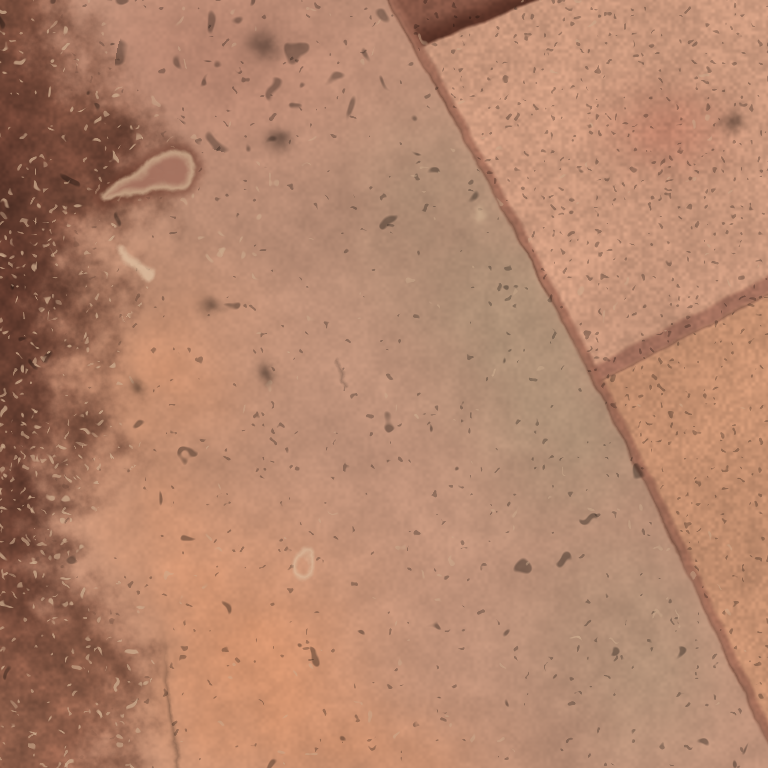
Give the GLSL for this texture, as a Shadertoy shader.

```glsl
// Worn terracotta paving: a broad slab, diagonal joints, smaller tiles and gritty soil on the left.
#define CLAY vec3(.735, .56, .468)
#define GREY_CLAY vec3(.665, .548, .452)
#define ORANGE_CLAY vec3(.81, .565, .425)
#define TILE vec3(.785, .59, .485)
#define JOINT vec3(.6, .4, .325)
#define SOIL vec3(.54, .35, .27)
#define DARK_SOIL vec3(.345, .195, .15)
#define GRIT vec3(.8, .67, .55)
#define GRAIN .085
#define MOTTLE .15

float hash(vec2 p) {
  vec3 q = fract(vec3(p.xyx) * .1031);
  q += dot(q, q.yzx + 33.33);
  return fract((q.x + q.y) * q.z);
}

float noise(vec2 p) {
  vec2 i = floor(p), f = fract(p);
  f = f * f * (3. - 2. * f);
  return mix(mix(hash(i), hash(i + vec2(1, 0)), f.x),
             mix(hash(i + vec2(0, 1)), hash(i + vec2(1, 1)), f.x), f.y);
}

float fbm(vec2 p) {
  float sum = 0., amp = .5;
  for (int i = 0; i < 5; i++) {
    sum += amp * noise(p);
    p = mat2(1.6, 1.2, -1.2, 1.6) * p + 7.3;
    amp *= .5;
  }
  return sum - .48;
}

// Soft oval centred at x, y
float blob(vec2 p, float x, float y, float rx, float ry) {
  vec2 d = (p - vec2(x, y)) / vec2(rx, ry);
  return exp(-dot(d, d));
}

// Distance to a capsule whose radius runs from ra to rb
float taper(vec2 p, vec2 a, vec2 b, float ra, float rb) {
  vec2 ab = b - a;
  float h = clamp(dot(p - a, ab) / dot(ab, ab), 0., 1.);
  return length(p - a - ab * h) - mix(ra, rb, h);
}

float fill(float d, float soft) { return 1. - smoothstep(-soft, soft, d); }

// One randomly turned oval per grid cell, kept with the given chance
float flecks(vec2 p, float cells, float chance, float stretch) {
  p *= cells;
  p += .7 * vec2(noise(p * 1.7), noise(p * 1.7 + 31.));
  vec2 id = floor(p);
  vec2 d = fract(p) - .5 - .4 * (vec2(hash(id + 3.1), hash(id + 8.7)) - .5);
  float a = 6.283 * hash(id + 15.2);
  d = mat2(cos(a), -sin(a), sin(a), cos(a)) * d;
  d.y *= stretch;
  return fill(length(d) - mix(.1, .3, hash(id + 21.4)), .09) * step(hash(id + 40.6), chance);
}

void mainImage(out vec4 fragColor, in vec2 fragCoord) {
  vec2 p = fragCoord / iResolution.xy;
  float cloud = fbm(p * 7.), rough = fbm(p * 38. + 5.);
  vec2 w = p + .018 * vec2(rough, fbm(p * 38. + 60.));

  // Broad tints of the large slab
  float band = taper(w, vec2(.58, .72), vec2(.75, .43), 0., 0.) / .12;
  float grey = max(exp(-band * band), .75 * blob(w, .82, .17, .13, .17));
  vec3 col = mix(CLAY, GREY_CLAY, clamp(grey * (.85 + cloud), 0., 1.));
  float warm = blob(w, .31, .13, .17, .17) + .8 * blob(w, .19, .49, .13, .2) + .6 * blob(w, .5, 0., .16, .08);
  col = mix(col, ORANGE_CLAY, clamp(warm * (.9 + cloud), 0., 1.));
  col = mix(col, vec3(.7, .49, .41), .6 * blob(w, .27, .93, .2, .14));

  // Tiles right of the long joint
  float seamX = .508 + .51 * (1. - p.y) + .06 * p.y * (1. - p.y);
  float seam = (p.x - seamX) * .89 + .008 * rough;
  float joint = (p.y - .516 - .515 * (p.x - .781)) * .889 + .006 * rough;
  float gap = (p.y - .94 - .41 * (p.x - .553)) * .925 + .006 * rough;
  float right = smoothstep(-.002, .004, seam);
  vec3 tile = mix(vec3(.77, .56, .435), TILE, smoothstep(-.02, .02, joint));
  tile = mix(tile, vec3(.76, .5, .41), .7 * blob(w, .87, .83, .07, .05));
  col = mix(col, tile, right);

  // Joints with thin shadow lines
  col = mix(col, JOINT + .04, right * fill(abs(joint) - .01, .004));
  col = mix(col, JOINT * .85, .7 * right * fill(abs(joint + .011) - .001, .003));
  vec3 gapColor = mix(DARK_SOIL, JOINT, .7 * smoothstep(.004, .04, gap));
  col = mix(col, gapColor, right * smoothstep(-.003, .003, gap));
  col = mix(col, JOINT, .85 * fill(abs(seam - .002) - .006, .004));
  col = mix(col, SOIL * .75, (.25 + .55 * noise(p * 24.)) * fill(abs(seam + .003) - .001, .0025));

  // Soil creeping in from the left
  float edge = .115 + .1 * blob(p, p.x, .8, 1., .09) + .07 * (1. - smoothstep(0., .32, p.y));
  float soil = 1. - smoothstep(-.075, .055, p.x - edge + .16 * cloud + .1 * rough);
  float depth = blob(w, 0., .68, .11, .33) + .6 * blob(w, .17, .8, .07, .05)
    + .45 * blob(w, .03, .3, .09, .14) + .5 * cloud;
  col = mix(col, mix(SOIL, DARK_SOIL, clamp(depth, 0., 1.)), soil * .92);

  // Grain, mottling and pits
  col *= 1. + MOTTLE * cloud + GRAIN * rough * (1.6 + 4. * soil);
  col *= 1. + GRAIN * (noise(p * 210.) - .5) * (.6 + .9 * right + soil);
  col *= 1. - .25 * flecks(p, 85., .1 + .22 * right, 1.3) * (1. - soil);
  col *= 1. - .32 * flecks(p + 4., 34., .05, 1.5) * (1. - right);
  col = mix(col, GRIT, .45 * flecks(p + 9., 60., .05, 1.8));

  // Stains, dark marks and a curved crack
  col *= 1. - .28 * flecks(p + 2., 26., .65 * blob(p, .34, .91, .13, .1), 1.2);
  float marks = blob(w, .362, .82, .017, .014) + blob(w, .345, .94, .022, .018)
    + blob(w, .955, .84, .017, .01) + blob(w, .346, .516, .009, .013)
    + blob(w, .275, .6, .016, .008) + blob(w, .18, .496, .01, .01);
  marks += .6 * fill(taper(w, vec2(.44, .53), vec2(.453, .5), .001, .002), .003);
  float crack = abs(w.x - .212 - .8 * pow(abs(.17 - p.y), 2.)) - .002;
  marks += .8 * fill(crack, .005) * (1. - smoothstep(.08, .2, p.y));
  col *= 1. - .36 * min(marks, 1.);

  // Pale grit, chip, splinter and ring
  float zone = soil * (.25 + .6 * blob(p, .06, .37, .14, .17) + .4 * blob(p, .08, .68, .15, .06));
  col = mix(col, GRIT, .75 * flecks(p + 1., 48., zone, 2.2));
  col = mix(col, GRIT, .6 * flecks(p + 6., 72., zone * .8, 1.7));
  col = mix(col, GRIT, .55 * flecks(p + 3., 42., .6 * blob(p, .29, .68, .07, .06), 1.5));
  float chip = taper(w, vec2(.135, .747), vec2(.228, .778), .006, .025);
  col = mix(col, DARK_SOIL * 1.25, .55 * fill(chip - .01, .01));
  col = mix(col, mix(JOINT + .06, GRIT, smoothstep(-.014, 0., chip)), .9 * fill(chip, .004));
  float splinter = taper(w, vec2(.158, .678), vec2(.192, .644), .003, .007);
  float ring = abs(length((w - vec2(.397, .267)) * vec2(1.1, .8)) - .012) - .002;
  col = mix(col, GRIT + .06, .85 * fill(min(splinter, ring), .004));
  col = mix(col, GRIT, .8 * blob(w, .629, .722, .006, .009));

  fragColor = vec4(clamp(col, 0., 1.), 1.);
}
```
